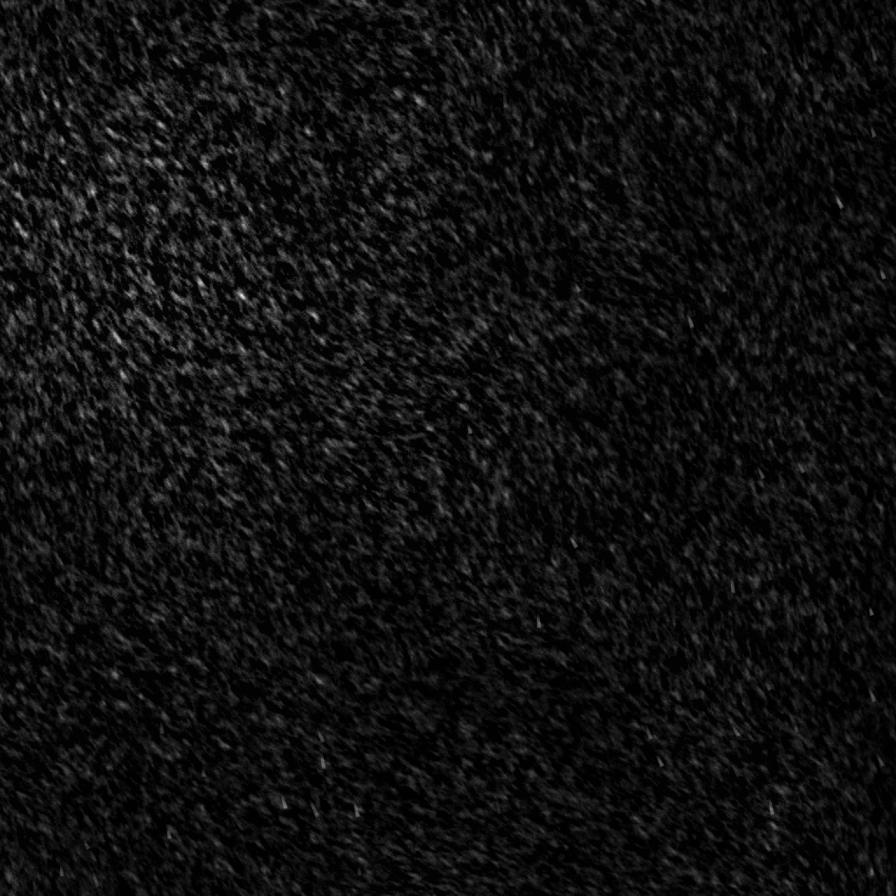
This texture is drawn by a WebGL 2 fragment shader. Its source:

```glsl
#version 300 es
precision highp float;

uniform vec2 u_resolution;
out vec4 fragColor;

// Integer hash: three random values in 0..1 for a cell and a seed
vec3 hash3(vec2 cell, int seed) {
    uvec3 v = uvec3(ivec3(ivec2(cell), seed));
    v = v * 1664525u + 1013904223u;
    v.x += v.y * v.z;
    v.y += v.z * v.x;
    v.z += v.x * v.y;
    v ^= v >> 16u;
    v.x += v.y * v.z;
    v.y += v.z * v.x;
    v.z += v.x * v.y;
    return vec3(v >> 8u) / 16777216.0;
}

// Smooth value noise in 0..1
float valueNoise(vec2 p, int seed) {
    vec2 cell = floor(p);
    vec2 f = fract(p);
    f = f * f * (3.0 - 2.0 * f);
    float low = mix(hash3(cell, seed).x, hash3(cell + vec2(1.0, 0.0), seed).x, f.x);
    float high = mix(hash3(cell + vec2(0.0, 1.0), seed).x, hash3(cell + 1.0, seed).x, f.x);
    return mix(low, high, f.y);
}

// Coordinates along and across a direction
vec2 alongAcross(vec2 d, float angle) {
    vec2 dir = vec2(cos(angle), sin(angle));
    return vec2(dot(d, dir), dot(d, vec2(-dir.y, dir.x)));
}

// Slope of the grain: slanted on the left, steeper on the right
float grainAngle(vec2 p) {
    float slope = mix(0.72, 1.08, smoothstep(0.4, 0.95, p.x));
    slope += 0.25 * (1.0 - smoothstep(0.0, 0.2, p.x));
    return -slope + 0.7 * (valueNoise(p * 7.0, 11) - 0.5);
}

// Sum of randomly weighted, elongated spots; close to unit variance
float grain(vec2 p, float scale, float angle, float width, int seed) {
    const int SPOTS = 4;
    vec2 q = p * scale;
    vec2 home = floor(q);
    float sum = 0.0;
    for (int y = -1; y <= 1; y++) {
        for (int x = -1; x <= 1; x++) {
            vec2 cell = home + vec2(x, y);
            for (int i = 0; i < SPOTS; i++) {
                vec3 r = hash3(cell, seed + i);
                float turn = 0.6 * (fract(r.z * 37.0) - 0.5);
                vec2 d = alongAcross(q - cell - r.xy, angle + turn);
                d.y /= width;
                float spot = max(0.0, 1.0 - dot(d, d));
                sum += spot * spot * (2.0 * r.z - 1.0);
            }
        }
    }
    return sum / sqrt(float(SPOTS) * width * 0.21);
}

// Broad light from the upper left, with soft mottling
float illumination(vec2 p) {
    vec2 d = (p - vec2(0.2, 0.66)) * vec2(1.0, 1.2);
    float light = 0.7 + 1.0 * exp(-dot(d, d) / 0.09);
    light += 0.25 * smoothstep(0.65, 1.0, p.y) * (1.0 - smoothstep(0.4, 0.8, p.x));
    light *= 1.0 - 0.2 * smoothstep(0.9, 1.0, p.x);
    return light * mix(0.8, 1.2, valueNoise(p * 9.0, 23));
}

// Sparse bright tapered streaks, at most one per cell
float flecks(vec2 p, float scale, float chance, int seed) {
    vec2 q = p * scale;
    vec2 cell = floor(q);
    vec3 place = hash3(cell, seed);
    vec3 style = hash3(cell, seed + 1);
    vec2 d = alongAcross(q - cell - mix(vec2(0.3), vec2(0.7), place.xy), -1.25 + 0.5 * (style.x - 0.5));
    float halfLength = mix(0.14, 0.28, style.y);
    float t = clamp(d.x / halfLength * 0.5 + 0.5, 0.0, 1.0);
    float halfWidth = mix(0.04, 0.085, t);
    float body = 1.0 - smoothstep(0.3, 1.0, abs(d.y) / halfWidth);
    float ends = smoothstep(0.0, 0.6, t) * (1.0 - smoothstep(0.85, 1.0, t));
    return step(place.z, chance) * body * ends * mix(0.4, 1.0, style.z);
}

void main() {
    vec2 p = gl_FragCoord.xy / u_resolution;
    float angle = grainAngle(p);

    // Coarse grain, fine grain and dust
    float coarse = grain(p, 88.0, angle, 0.42, 100);
    float fine = grain(p, 180.0, angle, 0.5, 200);
    float dust = hash3(floor(p * 512.0), 300).x - 0.5;
    float z = 0.82 * coarse + 0.5 * fine + 0.7 * dust;

    // Tone: dark gaps, rare bright grains
    float tone = 0.057 + 0.071 * z + 0.007 * z * z * step(0.0, z);
    tone = max(tone, 0.008) * illumination(p);

    // Streaks gather on the right and along the bottom
    float chance = 0.03 + 0.16 * max(smoothstep(0.7, 0.9, p.x), 1.0 - smoothstep(0.05, 0.35, p.y));
    tone += 0.3 * flecks(p, 24.0, chance, 400);

    fragColor = vec4(vec3(clamp(tone, 0.0, 1.0)), 1.0);
}
```
